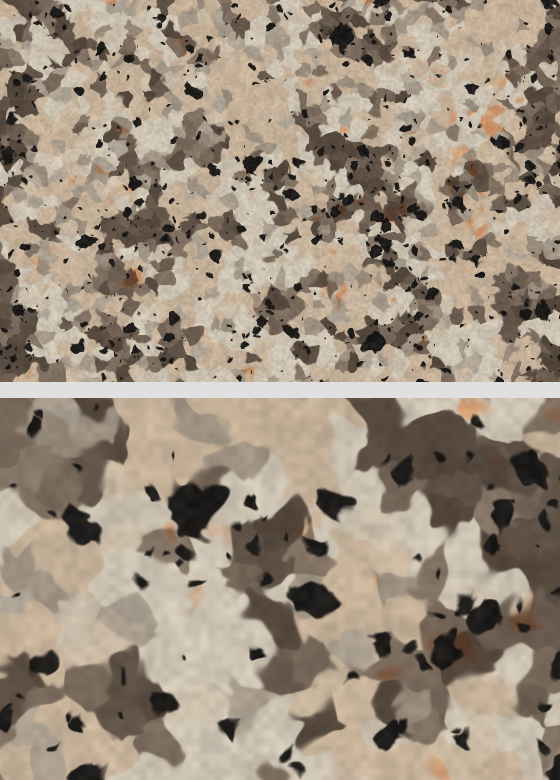
Top: the whole. Bottom: its middle third, enlarged.
Write a WebGL 2 fragment shader that draws this texture.

```glsl
#version 300 es
precision highp float;
// Polished granite: cream and white feldspar, brown quartz clusters, black mica and rust flecks.
uniform vec2 u_resolution;
out vec4 fragColor;

float hash(vec2 cell, float seed) {
    vec3 q = fract(vec3(cell.xyx) * vec3(0.1031, 0.1030, 0.0973) + seed * 0.137);
    q += dot(q, q.yzx + 33.33);
    return fract((q.x + q.y) * q.z);
}

float noise(vec2 p, float seed) {
    vec2 i = floor(p), f = fract(p);
    f = f * f * (3.0 - 2.0 * f);
    vec2 e = vec2(0.0, 1.0);
    return mix(mix(hash(i, seed), hash(i + e.yx, seed), f.x),
               mix(hash(i + e.xy, seed), hash(i + e.yy, seed), f.x), f.y);
}

vec2 warp(vec2 p, float frequency, float amount) {
    return p + amount * (vec2(noise(p * frequency, 1.0), noise(p * frequency, 2.0)) - 0.5);
}

// Clustering field shared by quartz and mica
float clusterField(vec2 p) {
    return 0.6 * noise(p * 15.0, 3.0) + 0.4 * noise(p * 5.5, 4.0);
}

// Colour of one crystal, chosen from its centre and cell
vec3 mineral(vec2 centre, vec2 cell) {
    float tone = hash(cell, 5.0);
    float quartz = clusterField(centre) + 0.36 * (hash(cell, 6.0) - 0.5);
    if (quartz > 0.59) {
        vec3 smoky = mix(vec3(0.32, 0.27, 0.23), vec3(0.51, 0.45, 0.39), tone * tone);
        return mix(vec3(0.53, 0.47, 0.41), smoky, smoothstep(0.58, 0.66, quartz));
    }
    if (hash(cell, 7.0) < 0.17) {
        return mix(vec3(0.58, 0.53, 0.47), vec3(0.69, 0.65, 0.59), tone);
    }
    float whiteness = noise(centre * 11.0, 8.0) + 0.6 * (tone - 0.5);
    return mix(vec3(0.77, 0.69, 0.595), vec3(0.80, 0.765, 0.70), smoothstep(0.38, 0.62, whiteness));
}

// Voronoi crystals with narrow blended borders
vec3 crystals(vec2 p, float density) {
    vec2 base = floor(p * density);
    vec3 sum = vec3(0.0);
    float total = 0.0;
    for (int y = -1; y <= 1; y++) {
        for (int x = -1; x <= 1; x++) {
            vec2 cell = base + vec2(x, y);
            vec2 centre = cell + vec2(hash(cell, 9.0), hash(cell, 10.0));
            float weight = exp(-26.0 * distance(p * density, centre));
            sum += weight * mineral(centre / density, cell);
            total += weight;
        }
    }
    return sum / total;
}

// Coverage of scattered angular flakes; radii are fractions of a cell
float flakes(vec2 p, float density, vec2 radii, float chance, float seed, float soft) {
    vec2 base = floor(p * density);
    float cover = 0.0;
    for (int y = -1; y <= 1; y++) {
        for (int x = -1; x <= 1; x++) {
            vec2 cell = base + vec2(x, y);
            vec2 centre = cell + vec2(hash(cell, seed), hash(cell, seed + 1.0));
            float presence = chance * (0.3 + 2.0 * smoothstep(0.42, 0.7, clusterField(centre / density)));
            if (hash(cell, seed + 2.0) > presence) continue;
            float size = hash(cell, seed + 3.0);
            float radius = mix(radii.x, radii.y, size * size);
            float angle = 6.2832 * hash(cell, seed + 4.0);
            vec2 d = p * density - centre;
            d = mat2(cos(angle), sin(angle), -sin(angle), cos(angle)) * d;
            d.x *= mix(0.65, 1.0, hash(cell, seed + 5.0));
            d = abs(d);
            float shape = max(max(d.x, d.y), 0.75 * (d.x + d.y)) - radius;
            cover = max(cover, 1.0 - smoothstep(-soft, soft, shape / density));
        }
    }
    return cover;
}

void main() {
    vec2 p = gl_FragCoord.xy / u_resolution.y;
    float soft = max(0.0018, 0.7 / u_resolution.y);

    // Ragged crystal outlines
    vec2 ragged = warp(warp(p, 36.0, 0.022), 95.0, 0.011);
    vec3 colour = crystals(ragged, 31.0);

    // Cloudy and fine mottling inside crystals
    float cloud = noise(p * 58.0, 11.0) - 0.5;
    float fine = noise(p * 150.0, 12.0) - 0.5;
    colour *= 1.0 + 0.09 * cloud + 0.11 * fine;

    // Rust stains
    float rust = smoothstep(0.76, 0.92, 0.65 * noise(ragged * 38.0, 13.0) + 0.35 * noise(p * 9.0, 14.0));
    colour = mix(colour, colour * vec3(1.04, 0.74, 0.53), 0.75 * rust);

    // Mica at three sizes
    vec2 chipped = warp(warp(p, 60.0, 0.012), 130.0, 0.006);
    float mica = flakes(chipped, 20.0, vec2(0.12, 0.33), 0.30, 20.0, soft);
    mica = max(mica, flakes(chipped, 48.0, vec2(0.10, 0.26), 0.15, 30.0, soft));
    mica = max(mica, flakes(ragged, 6.5, vec2(0.11, 0.23), 0.09, 40.0, soft));
    vec3 black = vec3(0.095, 0.09, 0.085) * (1.0 + 0.7 * fine);
    colour = mix(colour, black, 0.96 * mica);

    fragColor = vec4(clamp(colour, 0.0, 1.0), 1.0);
}
```
